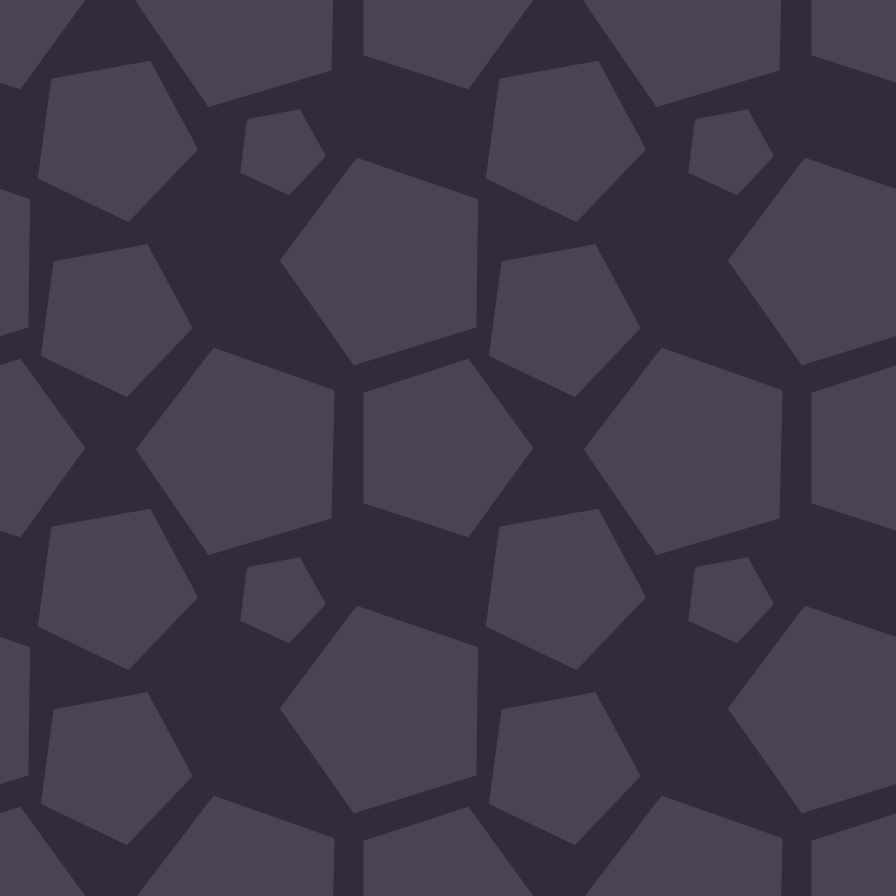
Reproduce this pattern procedurally as a WebGL 1 fragment shader.

```glsl
precision highp float;

// Flat regular pentagons of several sizes scattered on a dark ground.
// Six pentagons fill one wrapping tile, repeated two by two; each is a
// half-plane distance measured to its nearest copy, so all edges tile.

uniform vec2 u_resolution;

// Signed distance to a regular pentagon with one corner at angle "turn".
float pentagon(vec2 p, float radius, float turn) {
  float reach = -1.0;
  for (int i = 0; i < 5; i++) {
    float a = turn + (float(i) + 0.5) * 1.256637;
    reach = max(reach, dot(p, vec2(cos(a), sin(a))));
  }
  return reach - radius * cos(0.628319);
}

// Distance to the nearest wrapped copy of a stone in the unit tile.
float stone(vec2 p, vec2 center, float radius, float turn) {
  return pentagon(fract(p - center + 0.5) - 0.5, radius, turn);
}

void main() {
  vec2 tile = 2.0 * gl_FragCoord.xy / u_resolution;
  float pixel = 2.0 / min(u_resolution.x, u_resolution.y);

  // Large stones
  float d = stone(tile, vec2(0.5464, 0.9906), 0.2435, 0.604);
  d = min(d, stone(tile, vec2(0.8682, 0.4151), 0.2435, 0.614));
  d = min(d, stone(tile, vec2(0.9807, 0.0), 0.2094, 0.0));

  // Medium and small stones
  d = min(d, stone(tile, vec2(0.2526, 0.6922), 0.1911, -0.134));
  d = min(d, stone(tile, vec2(0.2505, 0.2917), 0.1810, -0.133));
  d = min(d, stone(tile, vec2(0.6260, 0.6641), 0.1021, -0.126));

  vec3 ground = vec3(0.20, 0.164, 0.226);
  vec3 face = vec3(0.294, 0.263, 0.325);
  float cover = clamp(0.5 - d / pixel, 0.0, 1.0);
  gl_FragColor = vec4(mix(ground, face, cover), 1.0);
}
```
